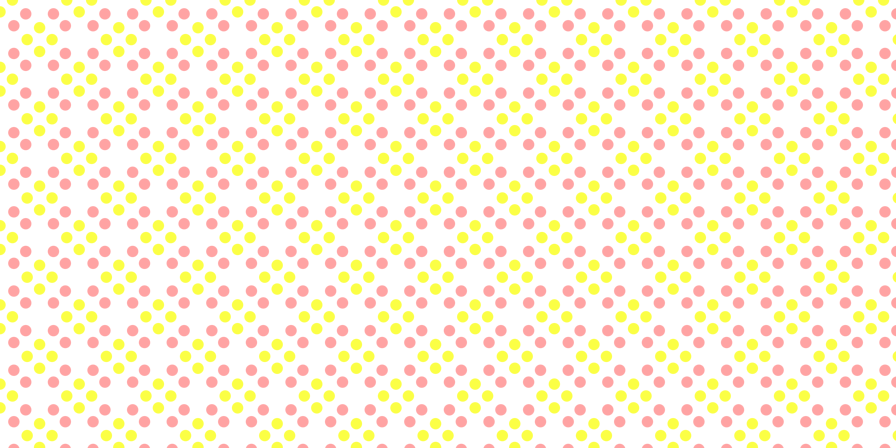
This pattern is drawn by a WebGL 1 fragment shader. Its source:

```glsl
precision highp float;
// Rings of four yellow dots on a diagonal lattice over white, with a pair of
// pink dots across each line joining neighbouring rings. The plane is folded
// into one cell by fract and abs, and each dot is a distance to its centre.

uniform vec2 u_resolution;

// Distance to the nearest yellow dot of a ring centred on whole coordinates.
float ringDistance(vec2 p) {
  vec2 a = abs(fract(p + 0.5) - 0.5);
  return min(length(a - vec2(0.157, 0.0)), length(a - vec2(0.0, 0.150)));
}

// Distance to the nearest pink dot; pairs sit midway between rings.
float pairDistance(vec2 p) {
  vec2 a = abs(fract(p + 0.5) - 0.5);
  return min(length(a - vec2(0.325, 0.175)), length(a - vec2(0.175, 0.325)));
}

// Soft-edged coverage of a dot.
float dotMask(float distanceToCentre, float edge) {
  return 1.0 - smoothstep(0.0715 - edge, 0.0715 + edge, distanceToCentre);
}

void main() {
  // Cell units from the top left: 8 / sqrt(2) cells down the canvas.
  float cellsDown = 8.0 / sqrt(2.0);
  vec2 p = vec2(gl_FragCoord.x, u_resolution.y - gl_FragCoord.y);
  p *= cellsDown / u_resolution.y;
  float edge = 0.75 * cellsDown / u_resolution.y;

  // Rings lie on cell corners and on cell centres.
  float yellow = min(ringDistance(p), ringDistance(p + 0.5));

  vec3 color = vec3(1.0);
  color = mix(color, vec3(1.0, 0.64, 0.64), dotMask(pairDistance(p), edge));
  color = mix(color, vec3(0.985, 1.0, 0.27), dotMask(yellow, edge));
  gl_FragColor = vec4(color, 1.0);
}
```
